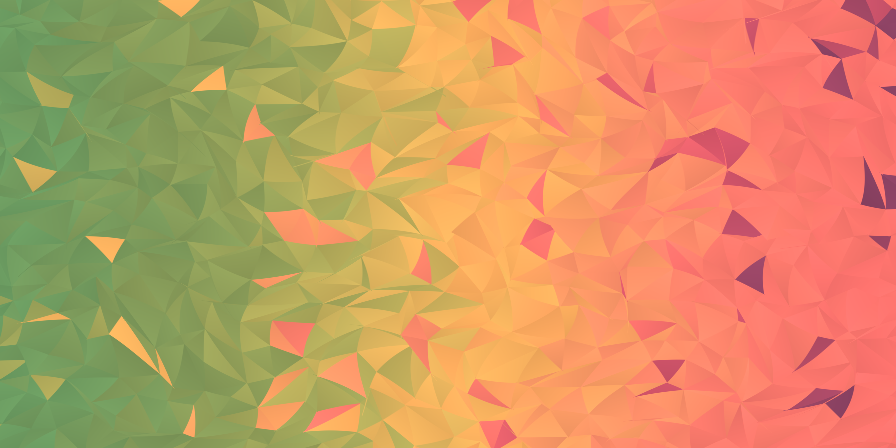
A Shadertoy shader for this background:

```glsl
// Low-poly mosaic of jittered triangles fading from green through amber to coral.

const vec2 DENSITY = vec2(14.5, 18.5); // mesh cells per canvas height, across and up
const float TILT = 0.36;               // rotation of the mesh in radians
const float JITTER = 0.96;             // vertex displacement in cells
const vec2 ACCENT_SHIFT = vec2(0.24, 0.43); // range of accent jumps along the ramp

// Ramp stops: colour and position; stops beyond 1 serve the accents.
const vec4 RAMP[11] = vec4[11](
    vec4(0.42, 0.61, 0.38, 0.00),
    vec4(0.50, 0.60, 0.35, 0.15),
    vec4(0.58, 0.63, 0.35, 0.28),
    vec4(0.74, 0.69, 0.36, 0.39),
    vec4(0.95, 0.71, 0.37, 0.48),
    vec4(1.00, 0.68, 0.37, 0.57),
    vec4(1.00, 0.60, 0.41, 0.68),
    vec4(1.00, 0.49, 0.43, 0.82),
    vec4(0.99, 0.45, 0.43, 1.00),
    vec4(0.86, 0.34, 0.42, 1.10),
    vec4(0.55, 0.26, 0.39, 1.34));

float hash(vec2 p) {
    return fract(sin(dot(p, vec2(127.1, 311.7))) * 43758.5453);
}

vec3 ramp(float t) {
    vec3 color = RAMP[0].rgb;
    for (int i = 1; i < 11; i++) {
        float k = clamp((t - RAMP[i - 1].w) / (RAMP[i].w - RAMP[i - 1].w), 0.0, 1.0);
        color = mix(color, RAMP[i].rgb, k);
    }
    return color;
}

mat2 rotation(float angle) {
    float c = cos(angle), s = sin(angle);
    return mat2(c, s, -s, c);
}

// Gentle bending that varies the facet sizes.
vec2 bend(vec2 p) {
    return p + 0.45 * sin(p.yx * vec2(0.83, 0.71) + vec2(1.3, 4.1));
}

vec2 meshVertex(vec2 id) {
    vec2 offset = vec2(hash(id + 3.7), hash(id + 19.3)) - 0.5;
    return id + JITTER * offset;
}

// Signed distance to the line a-b, positive on its right side.
float edgeDistance(vec2 p, vec2 a, vec2 b) {
    vec2 e = b - a, q = p - a;
    return (e.y * q.x - e.x * q.y) / max(length(e), 1e-4);
}

float triangleDistance(vec2 p, vec2 a, vec2 b, vec2 c) {
    float winding = edgeDistance(c, a, b) < 0.0 ? 1.0 : -1.0;
    return max(max(winding * edgeDistance(p, a, b),
                   winding * edgeDistance(p, b, c)),
                   winding * edgeDistance(p, c, a));
}

// Colour of one facet at ramp position x; cell accents tint both of its halves.
vec3 facetColor(float x, float slope, vec2 id) {
    float spread = mix(0.15, 0.12, x);
    float t = clamp(x + spread * (hash(id + 41.0) - 0.5), 0.0, 1.0);
    float chance = mix(0.05, 0.03, x);
    float isAccent = max(step(hash(id + 73.0), chance),
                         step(hash(floor(id) + 59.0), 0.4 * chance));
    float jump = mix(ACCENT_SHIFT.x, ACCENT_SHIFT.y, hash(id + 11.0));
    float shade = 1.0 + 0.075 * (hash(id + 97.0) - 0.5) + 0.045 * slope;
    return ramp(t + jump * isAccent) * shade;
}

// Lays one triangle over the colour beneath it.
vec3 drawFacet(vec3 below, vec2 p, vec2 a, vec2 b, vec2 c, vec2 id, float width, float pixel) {
    vec2 center = (a + b + c) / 3.0;
    float x = (rotation(-TILT) * mix(center, p, 0.3)).x / width;
    float angle = 6.2832 * hash(id + 29.0);
    float slope = dot(p - center, vec2(cos(angle), sin(angle)));
    float coverage = 1.0 - smoothstep(0.0, pixel, triangleDistance(p, a, b, c));
    return mix(below, facetColor(x, slope, id), coverage);
}

void mainImage(out vec4 fragColor, in vec2 fragCoord) {
    vec2 uv = fragCoord / iResolution.y;
    float width = DENSITY.x * iResolution.x / iResolution.y;
    float pixel = 0.8 * DENSITY.y / iResolution.y;
    vec2 p = bend(rotation(TILT) * (uv * DENSITY));
    vec3 color = ramp(fragCoord.x / iResolution.x);

    // Two triangles per cell, split along a random diagonal.
    for (int j = -1; j <= 1; j++) {
        for (int i = -1; i <= 1; i++) {
            vec2 id = floor(p) + vec2(i, j);
            vec2 a = meshVertex(id);
            vec2 b = meshVertex(id + vec2(1, 0));
            vec2 c = meshVertex(id + vec2(1, 1));
            vec2 d = meshVertex(id + vec2(0, 1));
            bool flip = hash(id + 7.0) < 0.5;
            vec2 tip1 = flip ? a : b, tip2 = flip ? c : d;
            vec2 end1 = flip ? b : a, end2 = flip ? d : c;
            color = drawFacet(color, p, end1, tip1, end2, id, width, pixel);
            color = drawFacet(color, p, end1, tip2, end2, id + 0.5, width, pixel);
        }
    }
    fragColor = vec4(clamp(color, 0.0, 1.0), 1.0);
}
```
